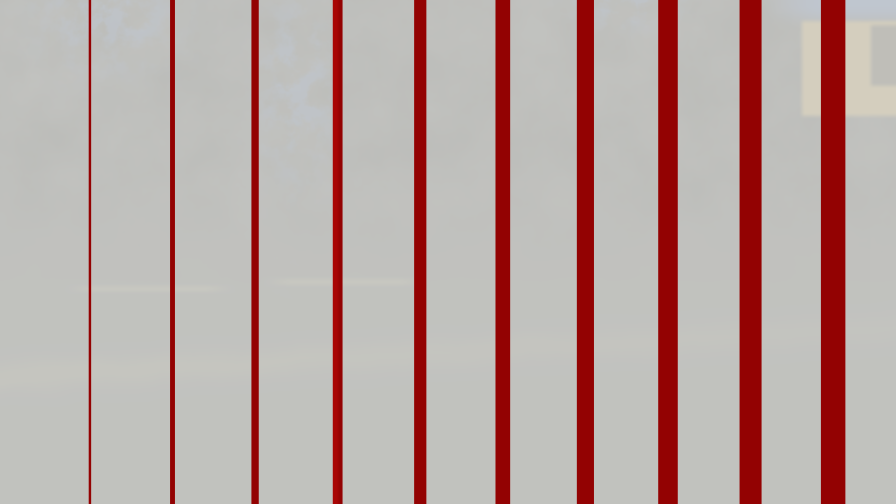
Give the GLSL for this pattern, as a Shadertoy shader.

```glsl
// Ten red vertical bars, each wider than the last, on a pale grey pane.
// Bars are a loop of box coverages; the pane carries a faint reflection of
// trees, lawn, sky and a building made from gradient noise and soft boxes.

const int BAR_COUNT = 10;
const float FIRST_LEFT = 0.0990;   // left edge of the first bar, in widths
const float BAR_STEP = 0.0908;     // distance between left edges
const float WIDTH_STEP = 0.00273;  // growth in width per bar
const vec3 PANE = vec3(0.757, 0.759, 0.747);
const vec3 RED = vec3(0.578, 0.006, 0.006);
const vec3 BRIGHT_RED = vec3(0.72, 0.03, 0.025);
const vec3 SKY = vec3(0.75, 0.775, 0.81);
const vec3 CREAM = vec3(0.83, 0.808, 0.745);
const vec3 LAWN_LIGHT = vec3(0.79, 0.79, 0.755);
const vec3 FOLIAGE = vec3(0.728, 0.731, 0.718);

vec2 hashGradient(vec2 cell) {
    vec2 h = vec2(dot(cell, vec2(127.1, 311.7)), dot(cell, vec2(269.5, 183.3)));
    return fract(sin(h) * 43758.5) * 2.0 - 1.0;
}

float gradientNoise(vec2 p) {
    vec2 i = floor(p), f = fract(p);
    vec2 u = f * f * (3.0 - 2.0 * f);
    float a = dot(hashGradient(i), f);
    float b = dot(hashGradient(i + vec2(1, 0)), f - vec2(1, 0));
    float c = dot(hashGradient(i + vec2(0, 1)), f - vec2(0, 1));
    float d = dot(hashGradient(i + vec2(1, 1)), f - vec2(1, 1));
    return mix(mix(a, b, u.x), mix(c, d, u.x), u.y);
}

float fbm(vec2 p) {
    float sum = 0.0, amp = 0.6;
    for (int i = 0; i < 4; i++) {
        sum += amp * gradientNoise(p);
        p = p * 2.1 + 7.3;
        amp *= 0.5;
    }
    return sum;
}

// Coverage of the box between lo and hi, with edges of the given softness
float softBox(vec2 p, vec2 lo, vec2 hi, vec2 soft) {
    vec2 inside = smoothstep(lo - soft, lo + soft, p)
                * (1.0 - smoothstep(hi - soft, hi + soft, p));
    return inside.x * inside.y;
}

// Soft oval patch of light
float glow(vec2 p, vec2 center, vec2 radius) {
    vec2 d = (p - center) / radius;
    return exp(-dot(d, d));
}

vec3 reflection(vec2 uv, float aspect) {
    vec2 p = vec2(uv.x * aspect, uv.y);
    float leaves = fbm(p * 9.0);
    vec3 color = PANE;

    // Tree crowns, slightly darker, with sky showing through gaps
    float crowns = smoothstep(0.42, 0.72, uv.y);
    color = mix(color, FOLIAGE, crowns * clamp(0.3 + leaves, 0.0, 0.7));
    float gaps = glow(uv, vec2(0.12, 0.97), vec2(0.07, 0.10))
               + glow(uv, vec2(0.33, 0.82), vec2(0.04, 0.16))
               + glow(uv, vec2(0.70, 1.00), vec2(0.06, 0.05));
    color = mix(color, SKY, clamp(gaps * smoothstep(-0.15, 0.3, fbm(p * 24.0)), 0.0, 0.6));

    // Sunlit lawn: two thin streaks and a broad slanting band
    float streaks = softBox(uv, vec2(0.09, 0.421), vec2(0.245, 0.433), vec2(0.02, 0.006))
                  + softBox(uv, vec2(0.31, 0.434), vec2(0.46, 0.447), vec2(0.02, 0.006));
    float slant = uv.y - 0.25 - 0.10 * uv.x + 0.02 * leaves;
    float band = exp(-slant * slant * 1200.0) * (1.0 - 0.5 * uv.x);
    color = mix(color, LAWN_LIGHT, clamp(0.7 * streaks + 0.5 * band, 0.0, 1.0));

    // Sky and building in the upper right corner
    float sky = smoothstep(0.94, 0.99, uv.y) * smoothstep(0.84, 0.92, uv.x);
    color = mix(color, SKY, sky);
    vec2 soft = vec2(0.004, 0.007);
    float wall = softBox(uv, vec2(0.895, 0.77), vec2(1.1, 0.958), soft);
    float windows = softBox(uv, vec2(0.972, 0.83), vec2(1.1, 0.95), soft);
    color = mix(color, CREAM, wall);
    return mix(color, FOLIAGE, 0.8 * windows);
}

void mainImage(out vec4 fragColor, in vec2 fragCoord) {
    vec2 uv = fragCoord / iResolution.xy;
    float pixel = 1.0 / iResolution.x;
    vec3 color = reflection(uv, iResolution.x / iResolution.y);

    // Bars of steadily growing width
    for (int i = 0; i < BAR_COUNT; i++) {
        float left = FIRST_LEFT + BAR_STEP * float(i);
        float width = WIDTH_STEP * float(i + 1);
        float edge = abs(uv.x - left - 0.5 * width) - 0.5 * width;
        float cover = clamp(0.5 - edge / pixel, 0.0, 1.0);
        // The fourth bar catches a brighter stripe of light
        float shine = i == 3 ? 1.0 - smoothstep(0.3, 0.8, (uv.x - left) / width) : 0.0;
        color = mix(color, mix(RED, BRIGHT_RED, 0.6 * shine), cover);
    }
    fragColor = vec4(color, 1.0);
}
```
